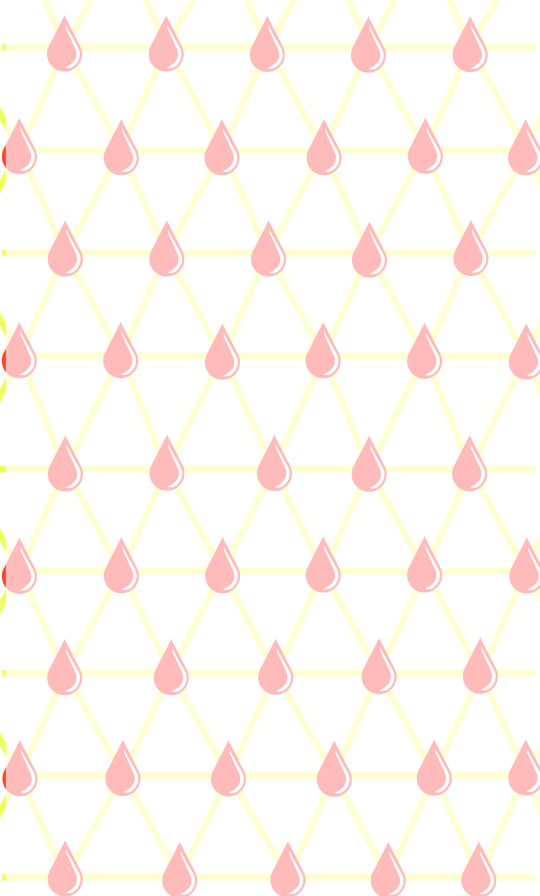
This pattern is drawn by a Shadertoy shader. Its source:

```glsl
// Pink drops on the nodes of a pale yellow triangular lattice, over white.
// Nodes come from a row and column formula with small shifts; segments join them,
// and each drop is a cone tangent to a circle. The canvas is 768 units tall, y down.

float hash(vec2 p) {
    return fract(sin(dot(p, vec2(127.1, 311.7))) * 43758.5453);
}

// Sideways drift of the less regular lower rows
float drift(float row, float col) {
    float c = max(col, 0.0);
    if (row == 4.0) return 5.0 * max(0.0, 1.0 - abs(c - 2.0));
    if (row == 6.0) return 9.0 * sin(0.39 * c);
    if (row == 7.0) return 9.5 * sin(3.1416 * pow(c / 5.0, 1.7));
    if (row == 8.0) return 18.0 * sin(0.68 * c);
    return 0.0;
}

// Lattice node; odd rows are offset, and one row gap is taller
vec2 node(float row, float col) {
    float x = mix(56.0, 17.0, mod(row, 2.0)) + 86.8 * col + drift(row, col);
    float y = row < 4.0 ? 40.5 + 88.2 * row : 402.0 + 87.5 * (row - 4.0);
    return vec2(x, y);
}

float segment(vec2 p, vec2 a, vec2 b) {
    vec2 ab = b - a;
    return length(p - a - ab * clamp(dot(p - a, ab) / dot(ab, ab), 0.0, 1.0));
}

// Distance to a drop with its tip at the origin
float drop(vec2 q) {
    q.x = abs(q.x);
    vec2 side = vec2(0.4545, 0.8907);
    if (dot(q, side) > 29.4) return length(q - vec2(0.0, 33.0)) - 15.0;
    return dot(q, vec2(side.y, -side.x));
}

// Crescent along the inner right edge, thin at the top and full at the belly
float highlight(vec2 q, float edge) {
    float halfWidth = mix(0.6, 1.5, smoothstep(8.0, 34.0, q.y));
    halfWidth *= mix(1.0, smoothstep(-2.0, 7.0, q.x), step(33.0, q.y));
    return max(abs(edge + 3.4) - halfWidth, 1.0 - q.x);
}

float cover(float d, float px) {
    return clamp(0.5 - d / px, 0.0, 1.0);
}

void mainImage(out vec4 fragColor, in vec2 fragCoord) {
    float px = 768.0 / iResolution.y;
    vec2 p = vec2(fragCoord.x, iResolution.y - fragCoord.y) * px;
    float lines = 1e4, drops = 1e4, shine = 1e4;

    for (float row = -1.0; row < 9.0; row++) {
        // Horizontal line through the row
        float left = row == 4.0 ? -1.0 : 2.0;
        float bar = abs(p.y - node(row, 0.0).y) - 2.9;
        lines = min(lines, max(bar, max(left - p.x, p.x - 459.0)));

        for (float col = -1.0; col < 7.0; col++) {
            vec2 n = node(row, col);

            // Diagonals to the two nodes below
            if (row < 8.0) {
                float below = col - mod(row, 2.0);
                float a = segment(p, n, node(row + 1.0, below));
                float b = segment(p, n, node(row + 1.0, below + 1.0));
                lines = min(lines, min(a, b) - 2.7);
            }

            // Drop, set slightly off its node
            if (row >= 0.0) {
                vec2 jitter = vec2(hash(vec2(row, col)), hash(vec2(col + 9.0, row))) - 0.5;
                vec2 q = p - n + vec2(0.0, 26.5 + 0.55 * row) - jitter * vec2(1.4, 1.6);
                float d = drop(q);
                drops = min(drops, d);
                shine = min(shine, highlight(q, d));
            }
        }
    }

    // Unfaded strip along the left edge
    float vivid = cover(p.x - 5.0, px);
    vec3 yellow = mix(vec3(1.0, 1.0, 0.82), vec3(0.93, 1.0, 0.35), vivid);
    vec3 pink = mix(vec3(1.0, 0.73, 0.73), vec3(1.0, 0.25, 0.22), vivid);

    vec3 color = mix(vec3(1.0), yellow, cover(lines, px));
    color = mix(color, pink, cover(drops, px));
    color = mix(color, vec3(1.0), cover(shine, px));
    fragColor = vec4(color, 1.0);
}
```
